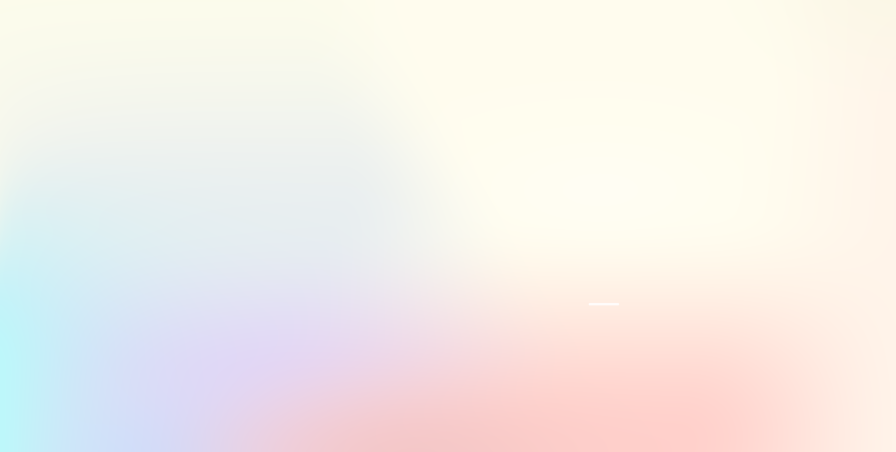
Reproduce this background procedurally as a Shadertoy shader.

```glsl
const vec3 CREAM = vec3(1.0, 0.99, 0.935);
const vec3 IVORY = vec3(0.98, 0.97, 0.90);
const vec3 PALE_LIME = vec3(0.988, 0.986, 0.923);
const vec3 SHELL = vec3(1.0, 0.957, 0.917);
const vec3 CORAL = vec3(1.0, 0.815, 0.795);
const vec3 DUSTY_ROSE = vec3(0.95, 0.77, 0.77);
const vec3 LAVENDER = vec3(0.89, 0.835, 0.965);
const vec3 PERIWINKLE = vec3(0.82, 0.85, 0.985);
const vec3 MIST = vec3(0.908, 0.928, 0.942);
const vec3 CYAN = vec3(0.74, 0.97, 0.98);
const vec3 PEARL = vec3(1.0, 0.995, 0.96);

// Soft elliptical falloff, one at its centre
float glow(vec2 p, vec2 centre, vec2 radius) {
    vec2 d = (p - centre) / radius;
    return exp(-dot(d, d));
}

// Distance to a horizontal bar with rounded ends
float barDistance(vec2 p, vec2 centre, float halfLength) {
    vec2 d = abs(p - centre);
    return length(vec2(max(d.x - halfLength, 0.0), d.y));
}

// Coral rising to cream, with a shell tint along the right
vec3 warmSide(vec2 p) {
    vec3 col = mix(CORAL, CREAM, smoothstep(0.02, 0.53, p.y));
    col = mix(col, PEARL, 0.7 * glow(p, vec2(0.67, 0.58), vec2(0.14, 0.12)));
    float shellStart = mix(0.75, 0.85, p.y);
    col = mix(col, SHELL, smoothstep(shellStart, 1.03, p.x));
    return mix(col, IVORY, 0.9 * glow(p, vec2(1.0, 1.05), vec2(0.13, 0.17)));
}

// Lavender rising through mist, with cyan along the left
vec3 coolSide(vec2 p) {
    vec3 col = mix(LAVENDER, MIST, smoothstep(0.17, 0.50, p.y));
    col = mix(col, PALE_LIME, smoothstep(0.42, 1.06, p.y));
    col = mix(col, PERIWINKLE, 0.85 * glow(p, vec2(0.17, -0.02), vec2(0.11, 0.12)));

    float cyanReach = 0.10 + 0.12 * p.y;
    float cyanAmount = exp(-pow(max(p.x, 0.0) / cyanReach, 1.3));
    col = mix(col, CYAN, cyanAmount * (1.0 - smoothstep(0.18, 0.75, p.y)));

    float rimWidth = 0.015 + 0.06 * smoothstep(0.5, 0.9, p.y);
    float rim = 0.5 * exp(-p.x / rimWidth) * smoothstep(0.32, 0.65, p.y);
    return mix(col, PALE_LIME, rim);
}

// Curved boundary that widens toward the bottom
float warmAmount(vec2 p) {
    float centre = 0.475 - 0.115 * (1.0 - smoothstep(0.0, 0.25, p.y))
                 - 0.075 * smoothstep(0.5, 1.0, p.y);
    float spread = mix(0.24, 0.075, smoothstep(0.0, 0.7, p.y));
    return smoothstep(centre - spread, centre + spread, p.x);
}

void mainImage(out vec4 fragColor, in vec2 fragCoord) {
    vec2 p = fragCoord / iResolution.xy;
    vec3 col = mix(coolSide(p), warmSide(p), warmAmount(p));
    col = mix(col, DUSTY_ROSE, 0.8 * glow(p, vec2(0.46, -0.03), vec2(0.16, 0.15)));

    // Faint bright dash
    float aspect = iResolution.x / iResolution.y;
    float dash = barDistance(p * vec2(aspect, 1.0), vec2(0.674 * aspect, 0.327), 0.031);
    float softness = 1.0 / iResolution.y;
    col = mix(col, vec3(1.0), 0.85 * (1.0 - smoothstep(0.001, 0.002 + softness, dash)));

    fragColor = vec4(col, 1.0);
}
```
